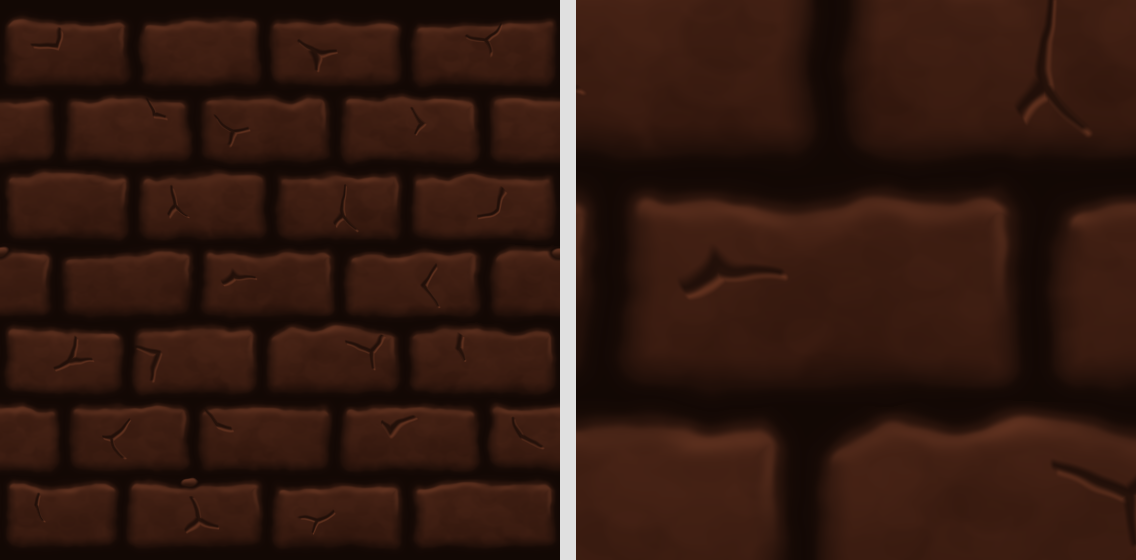
Left, the full canvas; right, a detail of the centre.
A WebGL 2 fragment shader for this texture:

```glsl
#version 300 es
precision highp float;
uniform vec2 u_resolution;
out vec4 fragColor;

float hash(vec2 p) {
  return fract(sin(dot(p, vec2(127.1, 311.7))) * 43758.5453);
}

float noise(vec2 p) {
  vec2 i = floor(p), f = fract(p);
  f = f * f * (3.0 - 2.0 * f);
  return mix(mix(hash(i), hash(i + vec2(1, 0)), f.x),
             mix(hash(i + vec2(0, 1)), hash(i + vec2(1, 1)), f.x), f.y);
}

// Overlapping round brush dabs, each with its own tone
float dabs(vec2 p) {
  float tone = 0.5;
  for (int y = -1; y <= 1; y++)
    for (int x = -1; x <= 1; x++) {
      vec2 cell = floor(p) + vec2(x, y);
      vec2 center = cell + vec2(hash(cell), hash(cell + 37.0));
      float cover = 1.0 - smoothstep(0.55, 0.8, length(p - center));
      tone = mix(tone, hash(cell + 71.0), cover * 0.6);
    }
  return tone;
}

float roundBox(vec2 p, vec2 halfSize, float radius) {
  vec2 e = abs(p) - halfSize + radius;
  return length(max(e, 0.0)) + min(max(e.x, e.y), 0.0) - radius;
}

// Line that narrows from a to b
float taper(vec2 p, vec2 a, vec2 b, float width) {
  vec2 ab = b - a;
  float t = clamp(dot(p - a, ab) / dot(ab, ab), 0.0, 1.0);
  return length(p - a - ab * t) - width * (1.0 - 0.8 * t);
}

// Two or three arms leaving one joint
float crack(vec2 p, vec2 id, vec2 halfSize) {
  vec2 joint = (vec2(hash(id + 3.0), hash(id + 5.0)) - 0.5) * halfSize * vec2(1.4, 0.9);
  float turn = hash(id + 7.0) * 6.283;
  float arms = hash(id + 9.0) > 0.55 ? 3.0 : 2.0;
  float d = 1.0;
  for (float k = 0.0; k < arms; k++) {
    float angle = turn + k * (1.8 + 0.7 * hash(id + 11.0));
    float reach = 0.022 + 0.022 * hash(id + 13.0 + k);
    d = min(d, taper(p, joint, joint + reach * vec2(cos(angle), sin(angle)), 0.0025));
  }
  return d;
}

// Left edge of brick i, in brick widths
float brickEdge(float i, float row) {
  float column = mod(i, 4.0), odd = mod(row, 2.0);
  float shift = 0.03 + 0.1 * hash(vec2(column, row) + 19.0);
  return i - (odd + column < 0.5 ? 0.0 : shift);
}

void main() {
  vec2 uv = gl_FragCoord.xy / u_resolution;
  vec2 wobble = vec2(noise(uv * 24.0), noise(uv * 24.0 + 50.0)) - 0.5;
  vec2 fine = vec2(noise(uv * 75.0), noise(uv * 75.0 + 90.0)) - 0.5;
  vec2 p = uv + wobble * 0.009 + fine * 0.003;

  // Seven courses of four bricks, every other one moved by half
  float v = (p.y - 0.495) / 0.1375 + 3.5;
  float row = clamp(floor(v), 0.0, 6.0);
  float u = p.x * 4.0 - 0.5 * mod(row, 2.0);
  float i = floor(u);
  if (u >= brickEdge(i + 1.0, row)) i++;
  float left = brickEdge(i, row), right = brickEdge(i + 1.0, row);
  vec2 id = vec2(mod(i, 4.0), row);
  vec2 q = vec2((u - 0.5 * (left + right)) / 4.0, (v - row - 0.5) * 0.1375);
  vec2 halfSize = vec2((right - left) / 8.0 - 0.012, 0.0565);

  // Uneven top edge
  vec2 worn = q;
  worn.y += (noise(uv * vec2(25, 9) + 13.0) - 0.45) * 0.017 * smoothstep(0.0, halfSize.y, q.y);
  float d = roundBox(worn, halfSize, 0.016);

  // Mortar with a faint glow around each brick
  vec3 color = mix(vec3(0.07, 0.03, 0.016), vec3(0.15, 0.07, 0.04), 0.55 * exp(-max(d, 0.0) * 190.0));

  // Brick face, lit from above
  float paint = 0.6 * dabs(uv * vec2(24, 30)) + 0.4 * dabs(uv * vec2(45, 60) + 20.0);
  float light = 0.42 + 3.8 * worn.y + (paint - 0.5) * 0.5 + (hash(id + 29.0) - 0.5) * 0.12;
  vec3 face = mix(vec3(0.18, 0.08, 0.045), vec3(0.32, 0.16, 0.1), clamp(light, 0.0, 1.0));
  face *= mix(0.72, 1.0, smoothstep(0.0, 0.02, -d));

  // Bright worn rim along the top and part of the right side
  float topRim = exp(-pow((halfSize.y - worn.y - 0.009) / 0.007, 2.0));
  float sideRim = exp(-pow((halfSize.x - worn.x - 0.008) / 0.005, 2.0))
                * smoothstep(-0.02, 0.03, worn.y) * step(0.55, hash(id + 31.0));
  float rim = max(topRim * (0.35 + 0.65 * noise(uv * 32.0 + 7.0)), 0.6 * sideRim);
  face = mix(face, vec3(0.42, 0.22, 0.14), rim * 0.75 * smoothstep(0.0, 0.007, -d));

  // Cracks: a dark groove with a lit lower lip
  if (hash(id + 41.0) < 0.8) {
    vec2 bent = q + wobble * 0.012;
    float groove = crack(bent, id, halfSize);
    float lip = crack(bent + vec2(-0.003, 0.004), id, halfSize);
    face = mix(face, vec3(0.41, 0.21, 0.13), 0.75 * (1.0 - smoothstep(-0.001, 0.003, lip)));
    face = mix(face, vec3(0.11, 0.05, 0.028), 0.85 * (1.0 - smoothstep(-0.001, 0.004, groove)));
  }
  color = mix(color, face, 1.0 - smoothstep(-0.007, 0.005, d));

  // A few pebbles caught above the bricks
  if (hash(id + 53.0) < 0.16) {
    vec2 s = q - vec2((hash(id + 59.0) - 0.5) * halfSize.x, halfSize.y - 0.001);
    float pebble = length(s * vec2(0.6, 1.0)) - 0.008;
    color = mix(color, vec3(0.08, 0.035, 0.02), 0.8 * (1.0 - smoothstep(0.0, 0.008, pebble)));
    vec3 stone = mix(vec3(0.17, 0.08, 0.045), vec3(0.38, 0.2, 0.13), smoothstep(-0.006, 0.007, s.y));
    color = mix(color, stone, 1.0 - smoothstep(-0.002, 0.002, pebble));
  }
  fragColor = vec4(color, 1.0);
}
```
